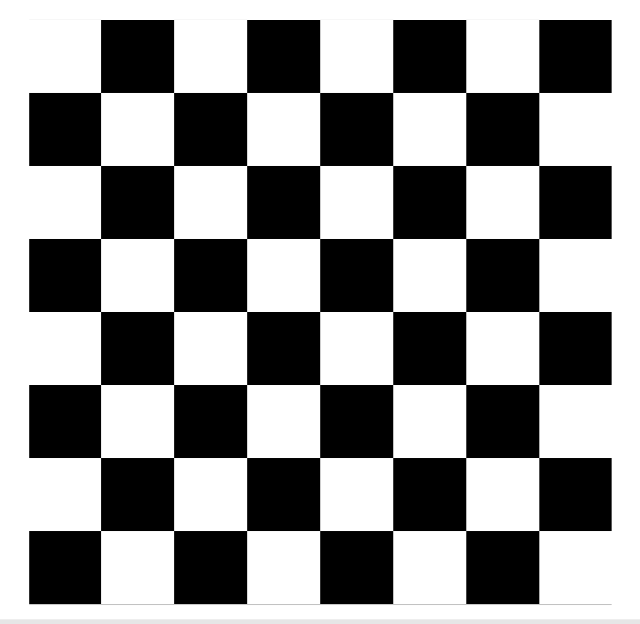
Reproduce this pattern procedurally as a WebGL 2 fragment shader.

```glsl
#version 300 es
precision highp float;

#define CELLS 8.0
#define LATTICE_MIN vec2(0.0438, 0.032)
#define LATTICE_MAX vec2(0.9568, 0.968)
#define BOARD_MIN vec2(0.0456, 0.032)
#define BOARD_MAX vec2(0.9557, 0.968)
#define RULE_HEIGHT 0.0016
#define STRIP_HEIGHT 0.0075
#define RULE_GRAY 0.78
#define STRIP_GRAY 0.90

uniform vec2 u_resolution;
out vec4 fragColor;

// Share of a pixel that lies between lo and hi, per axis
vec2 coverage(vec2 p, vec2 lo, vec2 hi, vec2 pixel) {
    vec2 start = max(p - 0.5 * pixel, lo);
    vec2 end = min(p + 0.5 * pixel, hi);
    return clamp((end - start) / pixel, 0.0, 1.0);
}

float boxMask(vec2 p, vec2 lo, vec2 hi, vec2 pixel) {
    vec2 c = coverage(p, lo, hi, pixel);
    return c.x * c.y;
}

// 1 in cells of even parity, 0 in odd ones, with smooth borders
float checker(vec2 cell, vec2 pixel) {
    vec2 edgeDist = 0.5 - abs(mod(cell + 0.5, 2.0) - 1.0);
    vec2 wave = clamp(2.0 * edgeDist / pixel, -1.0, 1.0);
    return 0.5 + 0.5 * wave.x * wave.y;
}

void main() {
    vec2 uv = gl_FragCoord.xy / u_resolution;
    vec2 pixel = 1.0 / u_resolution;
    vec3 color = vec3(1.0);

    // Gray strip along the bottom of the canvas
    float strip = boxMask(uv, vec2(-1.0), vec2(2.0, STRIP_HEIGHT), pixel);
    color = mix(color, vec3(STRIP_GRAY), strip);

    // Hairline under the board
    vec2 ruleMin = BOARD_MIN - vec2(0.0, RULE_HEIGHT);
    float rule = boxMask(uv, ruleMin, vec2(BOARD_MAX.x, BOARD_MIN.y), pixel);
    color = mix(color, vec3(RULE_GRAY), rule);

    // Black squares, cut off at the board's outer edge
    vec2 cellSize = (LATTICE_MAX - LATTICE_MIN) / CELLS;
    float squares = checker((uv - LATTICE_MIN) / cellSize, pixel / cellSize);
    float board = boxMask(uv, BOARD_MIN, BOARD_MAX, pixel);
    color = mix(color, vec3(0.0), squares * board);

    fragColor = vec4(color, 1.0);
}
```
